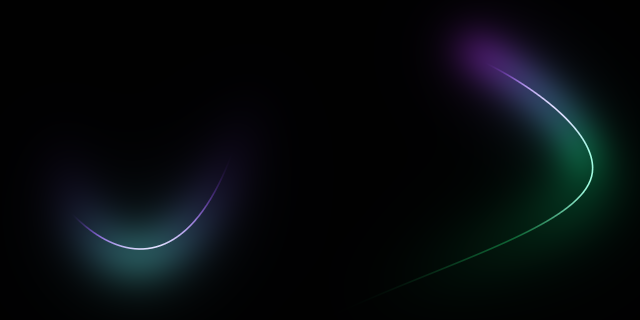
A WebGL 1 fragment shader for this background:

```glsl
precision highp float;
// Two glowing neon curves, violet to teal and green, on a near-black ground.
uniform vec2 u_resolution;

struct Curve { vec2 a, b, c, d; };      // cubic control points, canvas height = 1
struct Ramp { vec3 start, middle, end; };

const int LINE_STEPS = 40;
const int GLOW_STEPS = 28;
const float HALF_WIDTH = 0.0025;
const float HALO_SCALE = 1.9;           // outer halo size relative to the glow
const float HALO_GAIN = 0.16;
const vec3 GROUND = vec3(0.002, 0.003, 0.005);

// Bright strokes
const Curve CUP_LINE = Curve(vec2(0.221, 0.336), vec2(0.367, 0.182),
                             vec2(0.583, 0.130), vec2(0.729, 0.531));
const Curve BEND_LINE = Curve(vec2(1.510, 0.807), vec2(1.667, 0.729),
                              vec2(1.852, 0.596), vec2(1.852, 0.474));
const Curve TAIL_LINE = Curve(vec2(1.852, 0.474), vec2(1.852, 0.302),
                              vec2(1.406, 0.1875), vec2(1.029, 0.010));
// Softer paths for the light, reaching past the strokes
const Curve CUP_GLOW = Curve(vec2(0.182, 0.635), vec2(0.221, 0.050),
                             vec2(0.612, -0.003), vec2(0.820, 0.779));
const Curve BEND_GLOW = Curve(vec2(1.420, 0.875), vec2(1.630, 0.770),
                              vec2(1.825, 0.610), vec2(1.830, 0.474));

const vec3 VIOLET = vec3(0.42, 0.17, 0.76);
const vec3 LILAC = vec3(0.86, 0.82, 1.0);
const vec3 MINT = vec3(0.62, 0.98, 0.86);
const Ramp CUP_INK = Ramp(VIOLET, LILAC, VIOLET);
const Ramp BEND_INK = Ramp(VIOLET, LILAC, MINT);
const Ramp TAIL_INK = Ramp(MINT, vec3(0.05, 0.32, 0.16), vec3(0.03, 0.20, 0.10));
const Ramp CUP_LIGHT = Ramp(vec3(0.10, 0.05, 0.19), vec3(0.11, 0.27, 0.26),
                            vec3(0.15, 0.07, 0.27));
const Ramp BEND_LIGHT = Ramp(vec3(0.25, 0.06, 0.34), vec3(0.13, 0.20, 0.29),
                             vec3(0.02, 0.27, 0.16));
const Ramp TAIL_LIGHT = Ramp(vec3(0.01, 0.17, 0.10), vec3(0.005, 0.07, 0.035),
                             vec3(0.002, 0.03, 0.015));

vec2 curvePoint(Curve k, float t) {
  float s = 1.0 - t;
  return s * s * s * k.a + 3.0 * s * s * t * k.b + 3.0 * s * t * t * k.c + t * t * t * k.d;
}

vec3 rampColour(Ramp r, float t) {
  vec3 firstHalf = mix(r.start, r.middle, smoothstep(0.08, 0.5, t));
  return mix(firstHalf, r.end, smoothstep(0.5, 0.92, t));
}

// Fades each end over its own share of the length
float endFade(float t, vec2 fade) {
  return smoothstep(0.0, fade.x, t) * smoothstep(0.0, fade.y, 1.0 - t);
}

// Thin antialiased stroke from the nearest of many short segments
vec3 stroke(vec2 p, Curve k, Ramp ink, vec2 fade) {
  float nearest = 10.0;
  float along = 0.0;
  vec2 from = k.a;
  for (int i = 0; i < LINE_STEPS; i++) {
    vec2 to = curvePoint(k, float(i + 1) / float(LINE_STEPS));
    vec2 span = to - from;
    float h = clamp(dot(p - from, span) / dot(span, span), 0.0, 1.0);
    float dist = length(p - from - h * span);
    if (dist < nearest) {
      nearest = dist;
      along = (float(i) + h) / float(LINE_STEPS);
    }
    from = to;
  }
  float cover = clamp((HALF_WIDTH - nearest) * u_resolution.y + 0.5, 0.0, 1.0);
  return rampColour(ink, along) * cover * endFade(along, fade);
}

// Gaussian light gathered along a curve, with a faint wider halo
vec3 glow(vec2 p, Curve k, Ramp light, float radius, vec2 fade) {
  vec3 sum = vec3(0.0);
  vec2 from = k.a;
  for (int i = 0; i < GLOW_STEPS; i++) {
    float t = (float(i) + 0.5) / float(GLOW_STEPS);
    vec2 to = curvePoint(k, float(i + 1) / float(GLOW_STEPS));
    vec2 away = (p - 0.5 * (from + to)) / radius;
    float q = 0.5 * dot(away, away);
    float power = exp(-q) + HALO_GAIN * exp(-q / (HALO_SCALE * HALO_SCALE));
    sum += rampColour(light, t) * endFade(t, fade) * power * length(to - from);
    from = to;
  }
  return sum / (2.5066 * radius);
}

void main() {
  vec2 p = (gl_FragCoord.xy - 0.5 * u_resolution) / u_resolution.y + vec2(1.0, 0.5);

  // Soft light
  vec3 colour = GROUND;
  colour += glow(p, CUP_GLOW, CUP_LIGHT, 0.070, vec2(0.40, 0.45));
  colour += glow(p, BEND_GLOW, BEND_LIGHT, 0.062, vec2(0.12, 0.001));
  colour += glow(p, TAIL_LINE, TAIL_LIGHT, 0.090, vec2(0.001, 0.60));

  // Strokes, screened over the light
  vec3 lines = stroke(p, CUP_LINE, CUP_INK, vec2(0.22, 0.30));
  lines = max(lines, stroke(p, BEND_LINE, BEND_INK, vec2(0.30, 0.001)));
  lines = max(lines, stroke(p, TAIL_LINE, TAIL_INK, vec2(0.001, 0.55)));
  colour += lines * (1.0 - colour);

  gl_FragColor = vec4(clamp(colour, 0.0, 1.0), 1.0);
}
```
